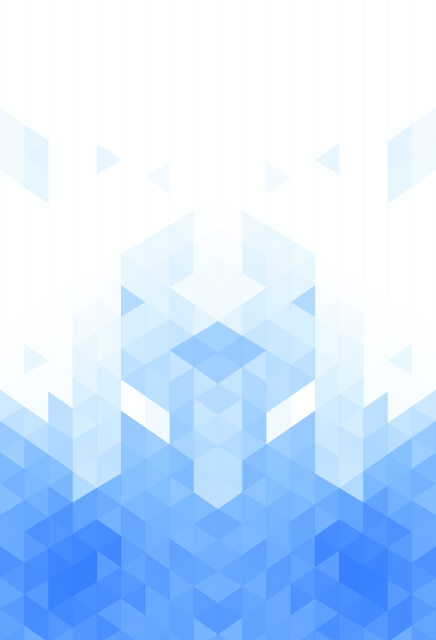
Reproduce this background procedurally as a WebGL 1 fragment shader.

```glsl
precision highp float;
uniform vec2 u_resolution;

const vec2 GRID = vec2(18.0, 20.43);   // columns and rows across the canvas
const float CREST_ROW = 6.25;          // rows from the top to the central crest
const float SHEAR = 0.035;             // slight rise of the lattice at the sides
const float VARIATION = 0.17;
const float SEAM_TONE = 0.014;
const float SEAM_WIDTH = 0.035;
const vec2 DEEP_CENTER = vec2(6.0, 12.0);
const float DEEP_SPREAD = 0.2;
const int SAMPLES = 3;

const vec3 WHITE = vec3(0.995, 1.0, 1.0);
const vec3 ICE = vec3(0.85, 0.94, 1.0);
const vec3 SKY = vec3(0.67, 0.84, 1.0);
const vec3 AZURE = vec3(0.49, 0.73, 1.0);
const vec3 BLUE = vec3(0.36, 0.62, 1.0);
const vec3 DEEP = vec3(0.22, 0.50, 1.0);

float within(float v, float lo, float hi) {
  return step(lo, v) * step(v, hi);
}

// One triangle, chosen by its centroid
float facet(vec2 c, float x, float y) {
  return step(distance(c, vec2(x, y)), 0.25);
}

vec3 palette(float tone) {
  float t = clamp(tone, 0.0, 1.0) * 5.0;
  vec3 color = mix(WHITE, ICE, min(t, 1.0));
  color = mix(color, SKY, clamp(t - 1.0, 0.0, 1.0));
  color = mix(color, AZURE, clamp(t - 2.0, 0.0, 1.0));
  color = mix(color, BLUE, clamp(t - 3.0, 0.0, 1.0));
  return mix(color, DEEP, clamp(t - 4.0, 0.0, 1.0));
}

// Layered sines give each triangle its own shade
float shade(vec2 c) {
  return 0.45 * sin(c.x * 5.1 + c.y * 3.7)
       + 0.35 * sin(c.x * 2.3 - c.y * 7.9 + 1.3)
       + 0.30 * sin(c.x * 8.7 + c.y * 1.9 + 4.0);
}

// Tone of a triangle: c is its centroid, d its two diagonal coordinates
float facetTone(vec2 c, vec2 d) {
  float inner = step(c.x, 4.0);
  float shoulder = within(c.x, 4.0, 6.0);
  float outer = step(6.0, c.x);

  // Pale body, fading in downwards
  float body = 0.45 * smoothstep(0.4 * c.x, 10.0, c.y);
  body *= mix(1.0, 0.72, shoulder);
  body += 0.09 * within(c.x, 1.0, 4.0) * step(0.0, d.y);
  float wingFront = c.x < 7.0 ? step(4.0, d.y) : step(11.0, d.x);
  body *= mix(1.0, mix(0.12, 1.0, wingFront), outer);

  // Stacked diamonds and the light pillar on the axis
  float axis = step(c.x, 2.0);
  float paleDiamond = axis * step(2.0, d.y) * step(d.x, 4.0);
  float blueDiamond = axis * step(4.0, d.y) * step(d.x, 6.0);
  float pillar = step(c.x, 1.0) * within(c.y, 7.0, 10.0);
  body = mix(body, 0.06, paleDiamond);
  body = mix(body, 0.46, blueDiamond);
  body = mix(body, 0.33, pillar);

  // White slanted windows
  float window = within(c.x, 2.0, 4.0) * within(d.x, 8.0, 9.0);
  body = mix(body, c.x > 3.0 ? 0.0 : 0.07, window);

  // Floating rhombi and single triangles
  float sideRhombus = step(7.0, c.x) * within(d.x, 2.0, 4.0);
  body = max(body, sideRhombus * (c.x < 8.0 ? 0.13 : 0.07));
  body = max(body, 0.11 * facet(c, 4.67, -1.0));
  body = max(body, 0.06 * facet(c, 2.33, -0.5));
  body = max(body, 0.36 * facet(c, 3.67, 3.5));
  body = max(body, 0.20 * facet(c, 1.67, 2.5));
  body = max(body, 0.36 * facet(c, 6.67, 7.0));
  body = max(body, 0.10 * facet(c, 7.67, 5.5));

  // Saturated base under a zigzag front
  float front = inner * step(10.0, d.x) + shoulder * step(7.0, d.y)
              + outer * step(12.0, d.x);
  vec2 offset = c - DEEP_CENTER;
  float base = 0.47 + 0.27 * smoothstep(7.0, 13.0, c.y)
             + 0.28 * exp(-DEEP_SPREAD * dot(offset, offset));
  float tone = mix(body, base, front);
  return tone * (1.0 + VARIATION * shade(c) * mix(1.0, 0.75, front));
}

vec3 background(vec2 uv) {
  // Mirrored triangular lattice, rows counted down from the crest
  vec2 p = vec2(abs(uv.x - 0.5), 1.0 - uv.y) * GRID;
  p.y += SHEAR * p.x - CREST_ROW;
  vec2 cell = floor(vec2(p.y + 0.5 * p.x, p.y - 0.5 * p.x));
  float side = step(0.5, floor(p.x) - cell.x + cell.y + 1.0);
  vec2 d = cell + mix(vec2(1.0, 2.0), vec2(2.0, 1.0), side) / 3.0;
  vec2 centroid = vec2(d.x - d.y, 0.5 * (d.x + d.y));

  // Faint vertical seams between columns
  float seam = 1.0 - step(SEAM_WIDTH, abs(fract(p.x + 0.5) - 0.5));
  return palette(facetTone(centroid, d) + SEAM_TONE * seam);
}

void main() {
  // Supersampling smooths the facet edges
  vec3 sum = vec3(0.0);
  for (int i = 0; i < SAMPLES; i++) {
    for (int j = 0; j < SAMPLES; j++) {
      vec2 jitter = (vec2(float(i), float(j)) + 0.5) / float(SAMPLES) - 0.5;
      sum += background((gl_FragCoord.xy + jitter) / u_resolution);
    }
  }
  gl_FragColor = vec4(sum / float(SAMPLES * SAMPLES), 1.0);
}
```
